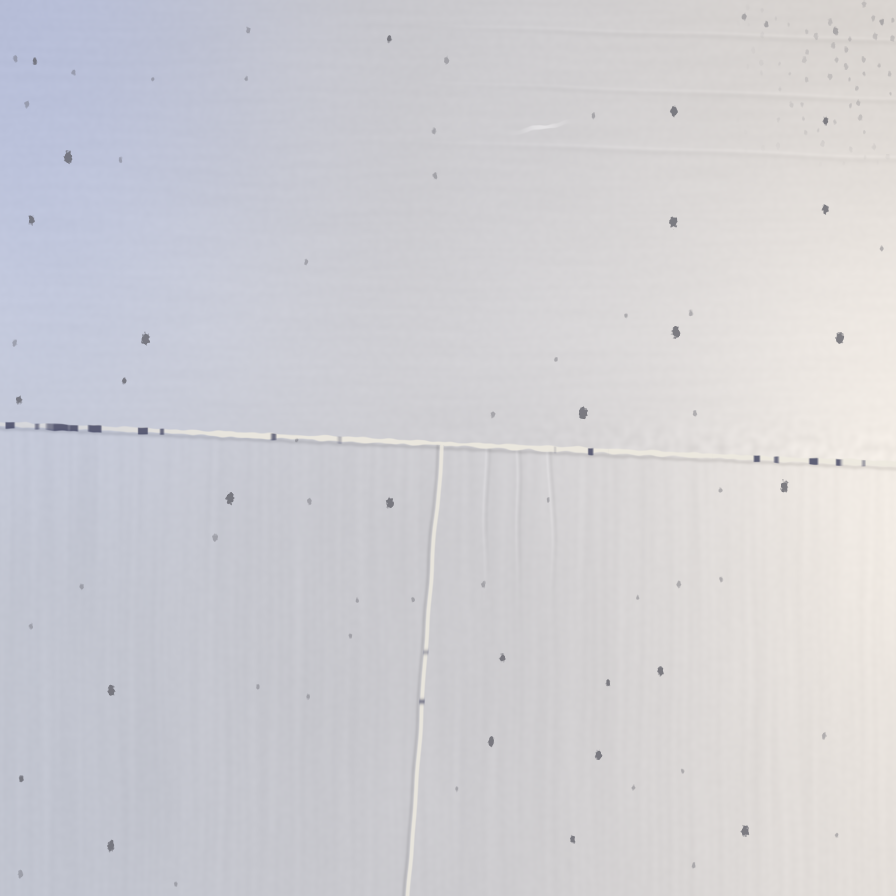
This texture is drawn by a WebGL 1 fragment shader. Its source:

```glsl
precision highp float;
// Painted white boards: a cool-to-warm wash, brushed grain, two cracked seams and small chips.

#define COOL_TOP vec3(0.750, 0.778, 0.865)
#define COOL_LOW vec3(0.755, 0.768, 0.812)
#define NEUTRAL vec3(0.788, 0.786, 0.803)
#define WARM vec3(0.885, 0.866, 0.850)
#define RIDGE_COLOR vec3(0.930, 0.915, 0.875)
#define CHIP_COLOR vec3(0.390, 0.390, 0.420)
#define GAP_COLOR vec3(0.270, 0.280, 0.390)
#define GRAIN 0.016
#define SEAM_WIDTH 0.0026
#define CHIP_CHANCE 0.24

uniform vec2 u_resolution;

float hash(vec2 p) {
  vec3 q = fract(vec3(p.xyx) * 0.1031);
  q += dot(q, q.yzx + 33.33);
  return fract((q.x + q.y) * q.z);
}

float cornerSlope(vec2 cell, vec2 offset) {
  float angle = 6.2832 * hash(cell);
  return dot(vec2(cos(angle), sin(angle)), offset);
}

float gradientNoise(vec2 p) {
  vec2 i = floor(p), f = fract(p);
  vec2 w = f * f * f * (f * (f * 6.0 - 15.0) + 10.0);
  vec2 e = vec2(1.0, 0.0);
  float low = mix(cornerSlope(i, f), cornerSlope(i + e, f - e), w.x);
  float high = mix(cornerSlope(i + e.yx, f - e.yx), cornerSlope(i + 1.0, f - 1.0), w.x);
  return mix(low, high, w.y);
}

float bell(float d, float width) {
  return exp(-d * d / (width * width));
}

float band(float d, float halfWidth, float soft) {
  return 1.0 - smoothstep(halfWidth - soft, halfWidth + soft, abs(d));
}

// Soft light: blue at the left, neutral in the middle, warm at the right
vec3 wash(vec2 p) {
  vec3 cool = mix(COOL_LOW, COOL_TOP, smoothstep(0.25, 0.9, p.y));
  vec3 color = mix(cool, NEUTRAL, smoothstep(0.0, 0.5, p.x));
  color = mix(color, WARM, smoothstep(0.38, 1.05, p.x));
  color += 0.025 * bell(p.y - 0.64, 0.22);
  color += vec3(0.055, 0.05, 0.038) * bell(p.x - 1.05, 0.26) * bell(p.y - 0.43, 0.32);
  color -= vec3(0.04, 0.04, 0.025) * bell(length(p - vec2(0.0, 1.0)), 0.3);
  return color - 0.035 * bell(length(p - 1.0), 0.3);
}

// Brush marks run along the upper board and down the lower ones
float brushRelief(vec2 p, float upper) {
  vec2 bent = p + 0.006 * gradientNoise(p * 5.0);
  float across = gradientNoise(bent * vec2(7.0, 120.0));
  float down = gradientNoise(bent * vec2(125.0, 3.5)) + 0.6 * gradientNoise(bent * vec2(55.0, 2.0));
  float pits = gradientNoise(p * 130.0) + 0.6 * gradientNoise(p * 65.0);
  return mix(down, across * 0.55, upper) + 0.45 * pits;
}

// Scattered chips, one at most in each cell; returns coverage
float chips(vec2 p, float cells, float radius, float chance, float px) {
  vec2 cell = floor(p * cells);
  vec2 seed = cell + cells * 3.7;
  vec2 center = (cell + 0.2 + 0.6 * vec2(hash(seed), hash(seed + 19.3))) / cells;
  vec2 d = (p - center) * vec2(1.2, 0.8);
  float size = radius * (0.55 + 0.6 * hash(seed + 41.7));
  size *= 1.0 + 0.6 * gradientNoise(p * 300.0);
  float shape = 1.0 - smoothstep(size - px, size + px, length(d));
  return shape * step(hash(seed + 73.1), chance);
}

void main() {
  vec2 p = gl_FragCoord.xy / u_resolution;
  float px = 1.0 / min(u_resolution.x, u_resolution.y);
  float ragged = gradientNoise(p * 75.0);

  // Signed distances to the level seam and to the upright one below it
  float level = p.y - (0.527 - 0.045 * p.x) + 0.0016 * ragged;
  float upright = p.x - (0.455 + 0.075 * p.y) + 0.002 * gradientNoise(vec2(p.y * 18.0, 2.5));
  float upper = smoothstep(-px, px, level);
  float lower = 1.0 - upper;

  vec3 color = wash(p) + GRAIN * brushRelief(p, upper);
  color += 0.008 * gradientNoise(p * 6.0);

  // Long faint ridges left by the brush
  for (int i = 0; i < 3; i++) {
    float n = float(i);
    float row = p.y - (0.86 + 0.065 * n - 0.035 * p.x) + 0.003 * gradientNoise(p * 7.0 + n);
    color += 0.018 * upper * smoothstep(0.35, 0.8, p.x) * (bell(row, 0.002) - bell(row + 0.004, 0.003));
    float column = p.x - (0.54 + 0.037 * n) + 0.008 * gradientNoise(vec2(p.y * 9.0, n));
    color += 0.03 * lower * smoothstep(0.3, 0.46, p.y) * (bell(column, 0.0016) - bell(column - 0.004, 0.002));
  }

  // Crusted paint above the level seam and a small raised flake
  float crust = upper * bell(level, 0.035) * smoothstep(0.3, 0.9, p.x);
  color += 0.05 * crust * gradientNoise(p * 85.0);
  vec2 flake = p - vec2(0.605, 0.858);
  float flakeLine = flake.y - 0.2 * flake.x + 0.003 * ragged;
  color += 0.08 * band(flakeLine, 0.002, px) * bell(flake.x, 0.02);

  // Chips, with finer ones gathered at the upper right
  float coverage = 0.8 * chips(p, 10.0, 0.0048, CHIP_CHANCE, px);
  coverage = max(coverage, 0.4 * chips(p, 19.0, 0.0030, 0.13, px));
  float cluster = smoothstep(0.80, 0.95, p.x) * smoothstep(0.80, 0.88, p.y);
  coverage = max(coverage, 0.22 * cluster * chips(p, 64.0, 0.0026, 0.45, px));
  color = mix(color, CHIP_COLOR, coverage);

  // Raised seam edges with a thin shade beside them
  float width = SEAM_WIDTH * (1.0 + 0.8 * gradientNoise(vec2(p.x * 55.0, 7.3)));
  float ridge = band(level, width, px) * mix(0.45, 0.9, smoothstep(0.05, 0.3, p.x));
  float crack = lower * band(upright, SEAM_WIDTH * 0.8, px);
  color -= 0.07 * bell(level + 0.005, 0.0025) + 0.07 * lower * bell(upright + 0.0045, 0.002);
  color = mix(color, RIDGE_COLOR, max(ridge, 0.85 * crack));

  // Dark gaps, densest at the left end and again toward the right
  float open = 0.6 * (1.0 - smoothstep(0.12, 0.2, p.x)) + 0.3 * bell(p.x - 0.9, 0.08) + 0.4 * bell(p.x - 0.653, 0.008);
  float gapNoise = gradientNoise(vec2(p.x * 80.0, 4.6)) + open;
  float gap = smoothstep(0.38, 0.62, gapNoise) * band(level + 0.001, 0.0036, px);
  float nick = lower * band(upright, 0.003, px) * (bell(p.y - 0.217, 0.003) + 0.6 * bell(p.y - 0.272, 0.003));
  color = mix(color, GAP_COLOR, clamp(0.85 * gap + 0.6 * nick, 0.0, 1.0));

  gl_FragColor = vec4(clamp(color, 0.0, 1.0), 1.0);
}
```
